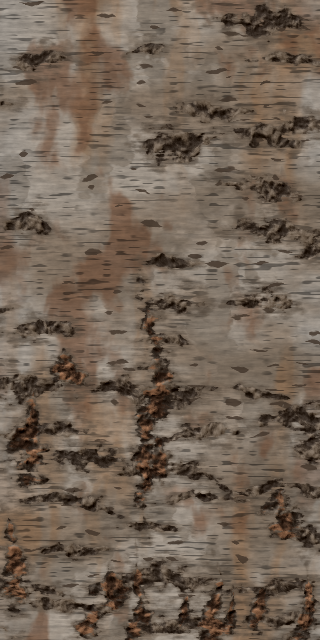
This texture is drawn by a Shadertoy shader. Its source:

```glsl
// Weathered birch bark: pale streaked skin, dark lens-shaped scars and brown vertical fissures.

float hash(vec2 p) {
    vec3 q = fract(vec3(p.xyx) * 0.1031);
    q += dot(q, q.yzx + 33.33);
    return fract((q.x + q.y) * q.z);
}

float noise(vec2 p) {
    vec2 i = floor(p), f = fract(p);
    f = f * f * (3.0 - 2.0 * f);
    return mix(mix(hash(i), hash(i + vec2(1, 0)), f.x),
               mix(hash(i + vec2(0, 1)), hash(i + vec2(1, 1)), f.x), f.y);
}

float fbm(vec2 p) {
    float sum = 0.0, amp = 0.52;
    for (int i = 0; i < 5; i++) {
        sum += amp * noise(p);
        p = mat2(1.6, 0.25, -0.25, 1.6) * p * 1.2 + 17.3;
        amp *= 0.5;
    }
    return sum;
}

// Lens with pointed ends; negative inside, -1 along its axis
float lens(vec2 q, vec2 size) {
    float along = q.x / size.x;
    return abs(q.y) / size.y + along * along - 1.0;
}

// Horizontal lenses scattered over a jittered grid
float scarField(vec2 p, vec2 cell, vec2 size, float density, float seed) {
    vec2 home = floor(p / cell);
    float d = 4.0;
    for (int y = -1; y <= 1; y++)
    for (int x = -1; x <= 1; x++) {
        vec2 id = home + vec2(x, y);
        vec2 key = id + seed;
        if (hash(key + 5.7) > density) continue;
        vec2 jitter = vec2(hash(key), hash(key + 31.2));
        vec2 q = p - (id + 0.15 + 0.7 * jitter) * cell;
        q.y += q.x * q.x * 2.2 * (hash(key + 12.4) - 0.3);
        q.y += q.x * 0.25 * (hash(key + 45.1) - 0.5);
        vec2 scale = vec2(0.4 + hash(key + 63.0), 0.5 + 0.9 * hash(key + 82.0));
        d = min(d, lens(q, size * scale));
    }
    return d;
}

// One long central fissure, and shorter ones gathered in the lower half
float fissureField(vec2 p) {
    p.x += 0.06 * (noise(vec2(p.y * 11.0, 3.0)) - 0.5);
    float d = lens((p - vec2(0.47, 0.74)).yx, vec2(0.34, 0.036));
    for (int i = 0; i < 13; i++) {
        vec2 key = vec2(float(i) * 3.7, 8.0);
        float rise = hash(key + 2.0);
        vec2 center = vec2(fract(float(i) * 0.618 + 0.1), 0.06 + 0.95 * rise * rise);
        vec2 size = vec2(0.05 + 0.1 * hash(key + 9.0), 0.018 + 0.03 * hash(key + 4.0));
        vec2 q = p - center;
        size.y *= clamp(1.0 - 0.6 * q.y / size.x, 0.3, 1.6);
        d = min(d, lens(q.yx, size));
    }
    return d;
}

void mainImage(out vec4 fragColor, in vec2 fragCoord) {
    vec2 p = fragCoord / iResolution.x;
    float streak = fbm(p * vec2(16, 120));
    float grit = fbm(p * vec2(65, 95) + 9.0);
    float ragged = fbm(p * vec2(28, 40) + 50.0) - 0.5;
    vec2 warped = p + 0.05 * (vec2(fbm(p * 10.0), fbm(p * 10.0 + 40.0)) - 0.5);

    // Pale skin with flaked patches and vertical weather stains
    float pale = smoothstep(0.32, 0.64, fbm(p * vec2(4, 6) + 3.0));
    vec3 color = mix(vec3(0.49, 0.43, 0.37), vec3(0.60, 0.56, 0.515), pale);
    float flake = smoothstep(0.53, 0.57, fbm(warped * vec2(6, 5) + 70.0) + 0.12 * (streak - 0.5));
    color = mix(color, vec3(0.41, 0.365, 0.315), 0.5 * flake);
    float stain = smoothstep(0.5, 0.72, fbm(warped * vec2(9, 1.8) + 11.0));
    color = mix(color, vec3(0.51, 0.375, 0.26), 0.55 * stain);
    float rust = smoothstep(0.6, 0.75, fbm(warped * vec2(8, 5) + 27.0));
    color = mix(color, vec3(0.40, 0.27, 0.19), 0.6 * rust);
    float edge = 1.0 - smoothstep(0.0, 0.17, min(p.x, 1.0 - p.x));
    color = mix(color, vec3(0.57, 0.56, 0.545), 0.4 * edge * pale);

    // Fine horizontal grain and thin dark cracks
    color *= 0.76 + 0.34 * streak + 0.16 * grit;
    float crack = smoothstep(0.68, 0.86, noise(p * vec2(24, 190) + 6.0));
    color *= 1.0 - 0.38 * crack * smoothstep(0.35, 0.6, fbm(p * 7.0 + 90.0));

    // Distances to the damaged areas, with ragged borders
    float density = mix(0.95, 0.62, smoothstep(0.5, 1.5, p.y));
    float scar = scarField(warped, vec2(0.36, 0.125), vec2(0.14, 0.027), density, 20.0);
    float fleck = scarField(warped, vec2(0.13, 0.055), vec2(0.026, 0.006), 0.45, 140.0);
    float fissure = fissureField(warped);
    float border = 2.6 * ragged + 0.9 * (streak - 0.5);

    // Grey frayed halo around the wounds
    float halo = 1.0 - smoothstep(-0.2, 1.5, min(scar, fissure) + 1.6 * border);
    color = mix(color, vec3(0.36, 0.31, 0.26) * (0.7 + 0.6 * streak), 0.65 * halo);

    // Crusted relief lit from the upper left
    vec2 crustScale = vec2(42, 50);
    float crust = fbm(warped * crustScale);
    float light = crust - fbm((warped + vec2(-0.005, 0.007)) * crustScale);
    float ridge = smoothstep(0.36, 0.72, crust);
    vec3 scarColor = mix(vec3(0.18, 0.14, 0.11), vec3(0.41, 0.35, 0.29), ridge);
    vec3 coreColor = mix(vec3(0.19, 0.125, 0.085), vec3(0.47, 0.33, 0.235), ridge);
    scarColor += 0.5 * light;
    coreColor += vec3(0.55, 0.45, 0.38) * light;

    // Layer flecks, scars and fissures over the skin
    color = mix(color, vec3(0.25, 0.20, 0.16), 0.8 * (1.0 - smoothstep(-0.3, 0.3, fleck + border)));
    color = mix(color, scarColor, 0.92 * (1.0 - smoothstep(-0.25, 0.15, scar + border)));
    color = mix(color, scarColor * 0.9, 0.9 * (1.0 - smoothstep(-0.1, 0.3, fissure + border)));
    color = mix(color, coreColor, 1.0 - smoothstep(-0.6, -0.2, fissure + border));

    fragColor = vec4(clamp(color, 0.0, 1.0), 1.0);
}
```
